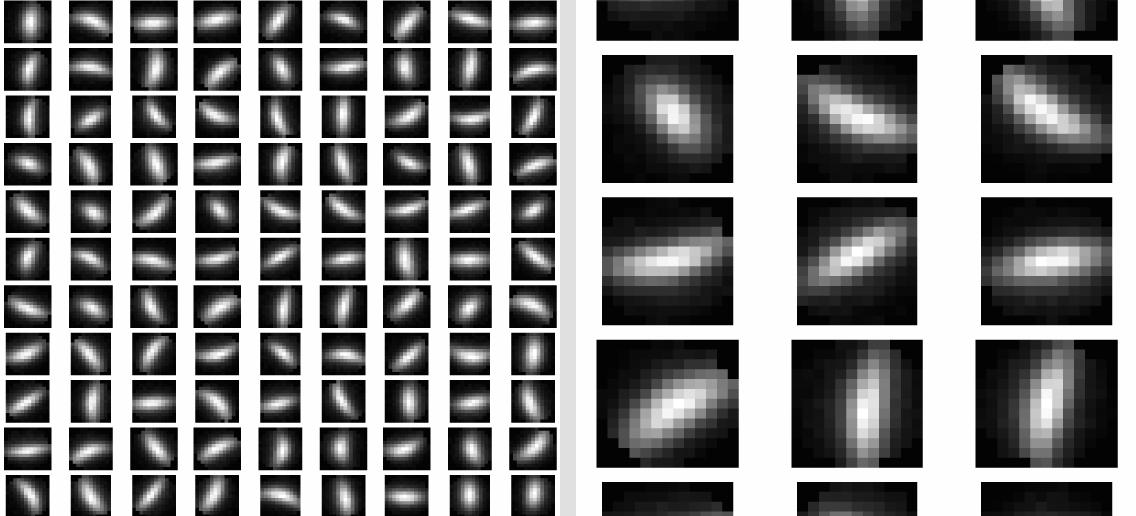
Left: the whole. Right: its middle third, enlarged.
Write a WebGL 2 fragment shader that draws this pattern.

```glsl
#version 300 es
precision highp float;
// A 9 by 11 grid of small, coarsely pixelated black tiles on white.
// Each tile holds a soft light streak, an elongated and slightly bent Gaussian
// with hashed angle, size and offset, cut off by a round aperture.

uniform vec2 u_resolution;
out vec4 fragColor;

vec4 hash4(vec2 p) {
    vec4 q = fract(vec4(p.xyxy) * vec4(0.1031, 0.1030, 0.0973, 0.1099));
    q += dot(q, q.wzxy + 33.33);
    return fract((q.xxyz + q.yzzw) * q.zywx);
}

// Brightness of one coarse cell, at p from the tile centre in tile heights
float streak(vec2 p, vec2 tile, vec2 cell) {
    vec4 shape = hash4(tile + 17.0);
    vec4 place = hash4(tile * 3.0 + 71.0);
    vec4 grain = hash4(cell + tile * 29.0 + 5.0);

    float angle = shape.x * 3.14159;
    vec2 dir = vec2(cos(angle), sin(angle));
    vec2 q = p - (place.xy - 0.5) * 0.14;
    q = vec2(dot(q, dir), dot(q, vec2(-dir.y, dir.x)));
    q.y += (shape.y - 0.5) * 1.1 * q.x * q.x;

    // Bright core and a wider, dimmer halo
    float len = mix(0.31, 0.17, pow(shape.z, 3.0));
    vec2 core = q / vec2(len, mix(0.085, 0.115, shape.w));
    vec2 halo = (q - vec2(0.0, (place.z - 0.5) * 0.12)) / vec2(0.31, 0.21);
    float light = 0.77 * exp(-0.5 * dot(core, core))
                + 0.23 * exp(-0.5 * dot(halo, halo));
    light = light * (0.96 + 0.08 * grain.x) + 0.035 * grain.y * grain.y;

    // Round aperture with a slightly uneven rim
    float rim = 0.49 + 0.03 * (grain.z - 0.5);
    return length(p) < rim ? min(light, 1.0) : 0.012;
}

// Grey level at uv, with y measured downwards from the top
float sheet(vec2 uv) {
    vec2 pitch = vec2(0.1128, 0.09195);
    vec2 first = vec2(0.0495, 0.0424);
    vec2 tile = clamp(floor((uv - first) / pitch + 0.5), vec2(0.0), vec2(8.0, 10.0));
    vec2 offset = uv - first - tile * pitch;

    // Tiles are 11 to 13 cells wide, depending on row and column
    bool wideRow = mod(tile.y, 3.0) < 0.5 || tile.y == 1.0;
    bool slimColumn = mod(tile.x, 3.0) == 1.0;
    vec2 count = vec2(12.0 + float(wideRow) - float(slimColumn), 13.0);

    vec2 grid = offset / vec2(0.00651, 0.00636) + 0.5 * count;
    if (any(lessThan(grid, vec2(0.0))) || any(greaterThanEqual(grid, count))) return 0.995;
    vec2 cell = floor(grid);
    return streak((cell + 0.5 - 0.5 * count) / 13.0, tile, cell);
}

void main() {
    // Average 4 by 4 samples so tile and cell edges come out smooth
    float grey = 0.0;
    for (int i = 0; i < 16; i++) {
        vec2 jitter = (vec2(i % 4, i / 4) + 0.5) / 4.0 - 0.5;
        vec2 uv = (gl_FragCoord.xy + jitter) / u_resolution;
        grey += sheet(vec2(uv.x, 1.0 - uv.y)) / 16.0;
    }
    fragColor = vec4(vec3(grey), 1.0);
}
```
